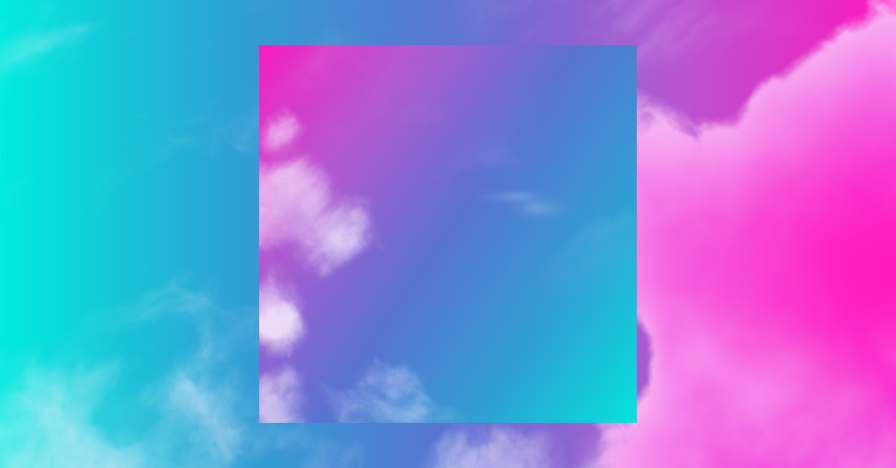
Reproduce this background procedurally as a Shadertoy shader.

```glsl
// Cyan to pink cloudy sky with an inset square of sky in the reverse gradient.
#define SQUARE_HALF 0.4035
#define SKY_WIDTH 1.91
#define CLOUD_SCALE 6.5
#define CLOUD_ROUGHNESS 0.26
#define WISP_STRENGTH 0.5
#define CYAN vec3(0.00, 0.92, 0.87)
#define AZURE vec3(0.17, 0.64, 0.83)
#define INDIGO vec3(0.35, 0.45, 0.82)
#define VIOLET vec3(0.71, 0.34, 0.82)
#define ROSE vec3(1.00, 0.09, 0.74)
#define MAGENTA vec3(0.95, 0.27, 0.87)
#define CLOUD_WHITE vec3(0.98, 0.94, 1.00)

// Puffs as centre and radii: the first four lie outside the square, the rest inside.
const vec4 PUFFS[10] = vec4[10](
    vec4(-0.80, -0.52, 0.42, 0.30), vec4(-0.29, -0.52, 0.09, 0.11),
    vec4(0.15, -0.52, 0.16, 0.11), vec4(0.36, -0.52, 0.14, 0.13),
    vec4(-0.37, 0.21, 0.05, 0.06), vec4(-0.36, 0.04, 0.12, 0.13),
    vec4(-0.27, 0.02, 0.08, 0.06), vec4(-0.38, -0.10, 0.07, 0.10),
    vec4(-0.36, -0.38, 0.08, 0.06), vec4(-0.16, -0.375, 0.13, 0.065));

float hash(vec2 p) {
    vec3 q = fract(vec3(p.xyx) * 0.1031);
    q += dot(q, q.yzx + 33.33);
    return fract((q.x + q.y) * q.z);
}

float noise(vec2 p) {
    vec2 cell = floor(p), f = fract(p);
    f = f * f * (3.0 - 2.0 * f);
    return mix(mix(hash(cell), hash(cell + vec2(1, 0)), f.x),
               mix(hash(cell + vec2(0, 1)), hash(cell + vec2(1, 1)), f.x), f.y);
}

float fbm(vec2 p) {
    float sum = 0.0, gain = 0.5;
    for (int i = 0; i < 6; i++) {
        sum += gain * noise(p);
        p = mat2(1.6, 1.2, -1.2, 1.6) * p + 17.3;
        gain *= 0.5;
    }
    return sum;
}

// Five evenly spaced colours, from cyan to rose
vec3 skyRamp(float t) {
    t = clamp(t, 0.0, 1.0) * 4.0;
    vec3 c = mix(CYAN, AZURE, clamp(t, 0.0, 1.0));
    c = mix(c, INDIGO, clamp(t - 1.0, 0.0, 1.0));
    c = mix(c, VIOLET, clamp(t - 2.0, 0.0, 1.0));
    return mix(c, ROSE, clamp(t - 3.0, 0.0, 1.0));
}

// Approximate depth within a range of puffs
float puffDepth(vec2 p, int first, int last) {
    float depth = -1.0;
    for (int i = first; i < last; i++) {
        vec4 puff = PUFFS[i];
        float d = (1.0 - length((p - puff.xy) / puff.zw)) * min(puff.z, puff.w);
        depth = max(depth, d);
    }
    return depth;
}

// Soft bell centred on c
float glow(vec2 p, vec2 c, vec2 r) {
    vec2 q = (p - c) / r;
    return exp(-dot(q, q));
}

// Thin streaks that rise to the right
float wisps(vec2 p) {
    vec2 q = mat2(0.88, -0.47, 0.47, 0.88) * p;
    float n = fbm(q * vec2(3.5, 8.0) + 2.0 * fbm(p * 3.0 + 4.0));
    return smoothstep(0.45, 0.85, n);
}

vec3 outerSky(vec2 p, float billow, float streak) {
    vec3 base = skyRamp(p.x / SKY_WIDTH + 0.5);
    float veil = glow(p, vec2(-0.70, 0.34), vec2(0.32, 0.25))
               + glow(p, vec2(-0.52, -0.06), vec2(0.20, 0.25))
               + 0.8 * glow(p, vec2(0.36, 0.47), vec2(0.25, 0.12));
    vec3 col = mix(base, CLOUD_WHITE, WISP_STRENGTH * streak * veil);

    // Low clouds
    float rough = (billow - 0.5) * CLOUD_ROUGHNESS;
    float low = puffDepth(p, 0, 4) + rough;
    float lowLight = clamp(0.36 + 1.2 * (billow - 0.5), 0.1, 0.75);
    col = mix(col, mix(base, CLOUD_WHITE, lowLight), smoothstep(-0.03, 0.09, low));

    // Large bank on the right: pale rim, deep rose core
    float top = 0.24 + 0.12 * smoothstep(0.60, 0.70, p.x)
              + 0.13 * smoothstep(0.68, 0.95, p.x);
    float depth = min(top - p.y, (p.x - 0.34) * 1.3 + 0.04)
                - 0.17 * glow(p, vec2(0.40, -0.27), vec2(0.05, 0.11)) + rough;
    float core = glow(p, vec2(0.94, -0.08), vec2(0.34, 0.27));
    float rim = 0.62 * exp(-4.5 * max(depth, 0.0));
    float floorGlow = 0.22 * glow(p, vec2(0.62, -0.34), vec2(0.32, 0.17));
    float light = (rim + floorGlow + 0.06) * (1.0 - 0.8 * core);
    light = clamp(light + 0.7 * (billow - 0.5) * (1.0 - core), 0.0, 0.75);
    vec3 bank = mix(mix(MAGENTA, ROSE, core), CLOUD_WHITE, light);
    return mix(col, bank, smoothstep(-0.02, 0.06, depth));
}

vec3 innerSky(vec2 p, float billow, float streak) {
    vec3 base = skyRamp(0.5 - (p.x - 0.7 * p.y) / 1.45);
    float veil = 0.5 * glow(p, vec2(0.17, 0.05), vec2(0.20, 0.13))
               + 0.25 * glow(p, vec2(-0.18, 0.33), vec2(0.25, 0.12));
    vec3 col = mix(base, CLOUD_WHITE, WISP_STRENGTH * streak * veil);
    float feather = glow(p, vec2(0.14, 0.08), vec2(0.05, 0.010))
                  + glow(p, vec2(0.20, 0.055), vec2(0.04, 0.016));
    col = mix(col, CLOUD_WHITE, 0.4 * feather * billow);

    float depth = puffDepth(p, 4, 10) + (billow - 0.5) * CLOUD_ROUGHNESS * 0.8;
    float light = clamp(0.55 + 1.3 * (billow - 0.5), 0.2, 0.85);
    return mix(col, mix(base, CLOUD_WHITE, light), smoothstep(-0.025, 0.05, depth));
}

void mainImage(out vec4 fragColor, in vec2 fragCoord) {
    vec2 p = (fragCoord - 0.5 * iResolution.xy) / iResolution.y;
    float billow = fbm(p * CLOUD_SCALE + 0.8 * fbm(p * 5.0 + 9.0) + 20.0);
    float streak = wisps(p + 10.0);

    // Inset square with a smooth edge
    float edge = max(abs(p.x), abs(p.y)) - SQUARE_HALF;
    float inside = clamp(0.5 - edge * iResolution.y, 0.0, 1.0);
    vec3 col = mix(outerSky(p, billow, streak), innerSky(p, billow, streak), inside);
    fragColor = vec4(col, 1.0);
}
```
